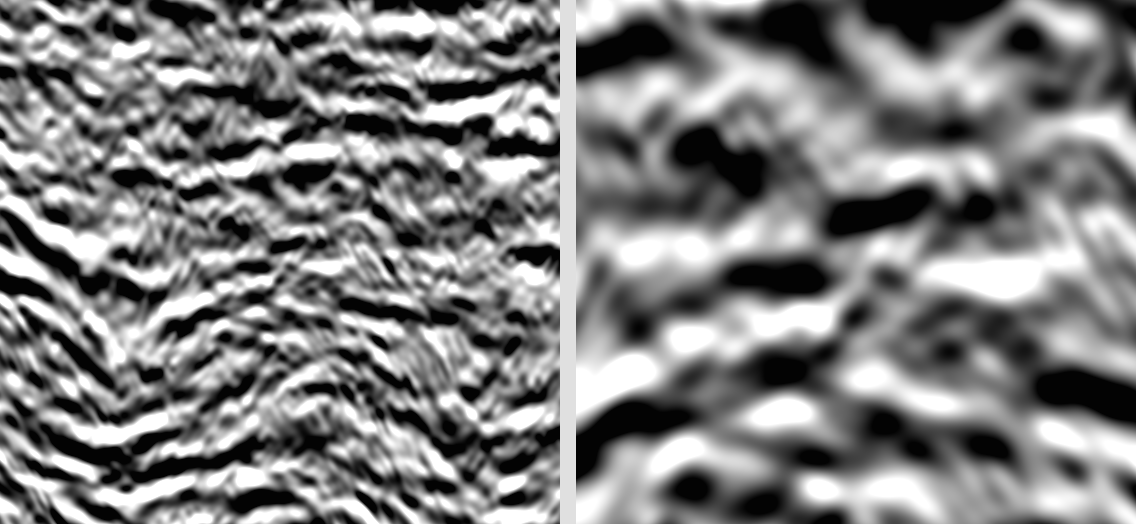
Left: the whole. Right: its middle third, enlarged.
Give the GLSL for this texture, as a Shadertoy shader.

```glsl
// Greyscale seismic section: wavy, broken reflector bands with cross-cutting grain.

const float TAU = 6.2831853;
const int WAVES_PER_CELL = 3;

float hash(vec2 p) {
    return fract(sin(dot(p, vec2(127.1, 311.7))) * 43758.5453);
}

// Smooth value noise in -1..1
float valueNoise(vec2 p) {
    vec2 cell = floor(p);
    vec2 t = fract(p);
    t = t * t * (3.0 - 2.0 * t);
    float low = mix(hash(cell), hash(cell + vec2(1, 0)), t.x);
    float high = mix(hash(cell + vec2(0, 1)), hash(cell + vec2(1, 1)), t.x);
    return 2.0 * mix(low, high, t.y) - 1.0;
}

// Sum of scattered wave packets, about unit variance.
// packet: half size; band: lowest and highest cycles per height; tilt: slope spread
float wavePackets(vec2 p, vec2 packet, vec2 band, float tilt, float seed) {
    vec2 q = p / packet;
    vec2 home = floor(q);
    float sum = 0.0;
    for (int y = -1; y <= 1; y++)
    for (int x = -1; x <= 1; x++)
    for (int i = 0; i < WAVES_PER_CELL; i++) {
        vec2 cell = home + vec2(x, y);
        vec2 id = cell + seed + 19.37 * float(i);
        vec2 offset = q - cell - vec2(hash(id), hash(id + 3.71));
        float window = max(0.0, 1.0 - dot(offset, offset));
        float frequency = mix(band.x, band.y, hash(id + 7.13));
        float slope = tilt * (hash(id + 11.9) + hash(id + 5.27) - 1.0);
        vec2 d = offset * packet;
        float phase = frequency * (d.y - slope * d.x) + hash(id + 14.6);
        sum += window * window * cos(TAU * phase);
    }
    return sum;
}

// Bends the flat layers: a regional dip, a deep trough and arch, random folds and jogs
vec2 foldLayers(vec2 p) {
    float depth = 1.0 - p.y;
    float arch = 0.048 * smoothstep(0.1, 0.9, depth) * cos(TAU * (p.x - 0.56) / 0.66);
    float folds = 0.026 * valueNoise(p * vec2(3.2, 2.6) + 4.3);
    float jogs = 0.010 * valueNoise(p * vec2(10.0, 9.0) + 31.7);
    return p + vec2(0.0, folds + jogs - arch + 0.10 * p.x);
}

void mainImage(out vec4 fragColor, in vec2 fragCoord) {
    vec2 p = fragCoord / iResolution.y;
    vec2 folded = foldLayers(p);

    // Reflectors, short dipping events, and blunt grain
    float reflectors = wavePackets(folded, vec2(0.15, 0.08), vec2(7.0, 14.0), 0.45, 2.0);
    float events = wavePackets(folded, vec2(0.065, 0.06), vec2(9.5, 17.5), 1.5, 57.0);
    float grain = wavePackets(folded, vec2(0.036, 0.036), vec2(15.0, 24.0), 2.1, 113.0);

    // Reflector strength varies across the section
    float strength = 0.74 + 0.32 * valueNoise(p * vec2(3.0, 4.0) + 71.0);
    float signal = strength * reflectors + 0.60 * events + 0.32 * grain;

    // High gain clips the peaks to black and white
    float grey = clamp(0.505 + 0.40 * signal, 0.01, 1.0);
    fragColor = vec4(vec3(grey), 1.0);
}
```
